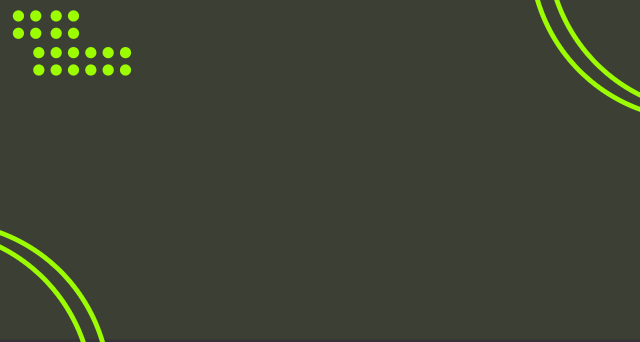
This background is drawn by a Shadertoy shader. Its source:

```glsl
// Dark olive backdrop with lime corner arcs and a stepped cluster of dots.

// Layout units: the canvas spans CANVAS, origin at the lower left.
const vec2 CANVAS = vec2(768.0, 410.0);

const vec3 OLIVE = vec3(0.237, 0.247, 0.205);
const vec3 CHARCOAL = vec3(0.215, 0.200, 0.215);
const vec3 LIME = vec3(0.610, 0.990, 0.005);

const float STRIP_HEIGHT = 3.2;

const float ARC_RADIUS = 200.0;
const float ARC_HALF_WIDTH = 2.9;
const vec2 OUTER_CENTER = vec2(-68.8, -56.7);
const vec2 INNER_CENTER = vec2(-89.2, -65.1);

const float DOT_RADIUS = 6.7;
const float DOT_PITCH = 20.8;

// Antialiased coverage of a signed distance.
float coverage(float dist, float pixel) {
    return clamp(0.5 - dist / pixel, 0.0, 1.0);
}

float ringDistance(vec2 p, vec2 center) {
    return abs(length(p - center) - ARC_RADIUS) - ARC_HALF_WIDTH;
}

// Pair of crossing-free arcs around the lower left corner.
float arcPairDistance(vec2 p) {
    return min(ringDistance(p, OUTER_CENTER), ringDistance(p, INNER_CENTER));
}

// Block of dots; first is the upper left dot, measured from the top.
float dotBlockDistance(vec2 p, vec2 first, vec2 count) {
    vec2 local = p - first;
    vec2 cell = clamp(round(local / DOT_PITCH), vec2(0.0), count - 1.0);
    return length(local - cell * DOT_PITCH) - DOT_RADIUS;
}

void mainImage(out vec4 fragColor, in vec2 fragCoord) {
    vec2 p = fragCoord / iResolution.xy * CANVAS;
    float pixel = CANVAS.y / iResolution.y;

    // Backdrop and thin strip along the bottom
    vec3 color = mix(OLIVE, CHARCOAL, coverage(p.y - STRIP_HEIGHT, pixel));

    // Corner arcs, repeated by a half turn
    float shape = min(arcPairDistance(p), arcPairDistance(CANVAS - p));

    // Stepped dot cluster in the upper left
    vec2 fromTop = vec2(p.x, CANVAS.y - p.y);
    shape = min(shape, dotBlockDistance(fromTop, vec2(22.1, 19.1), vec2(2.0)));
    shape = min(shape, dotBlockDistance(fromTop, vec2(67.4, 19.1), vec2(2.0)));
    shape = min(shape, dotBlockDistance(fromTop, vec2(46.6, 63.1), vec2(6.0, 2.0)));

    color = mix(color, LIME, coverage(shape, pixel));
    fragColor = vec4(color, 1.0);
}
```
